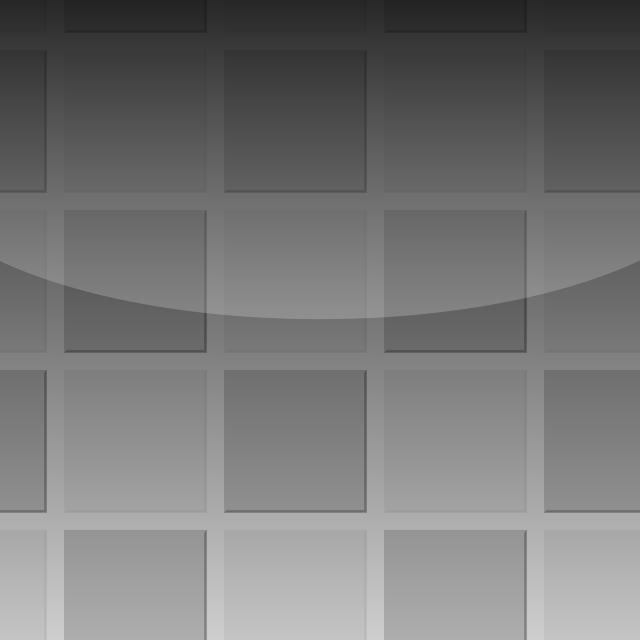
Reproduce this background procedurally as a three.js fragment shader.

```glsl
// Grey checkered tiles with mitred inset edges on a vertical gradient, under a curved gloss.
varying vec2 vUv;

const float PERIOD = 0.25;
const float HALF_TILE = 0.1115;
const float SOFT = 0.001;

// Coverage of the region where a signed distance is negative
float fill(float d) {
  return 1.0 - smoothstep(-SOFT, SOFT, d);
}

// Brightness factor of the tile grid
float tileShade(vec2 uv) {
  vec2 p = uv - vec2(0.0865, 0.1855);
  vec2 cell = floor(p / PERIOD);
  vec2 q = mod(p, PERIOD) - 0.5 * PERIOD;
  float dark = mod(cell.x + cell.y, 2.0);

  float tile = fill(max(abs(q.x), abs(q.y)) - HALF_TILE);

  // Shadow line on the right and bottom sides, cut diagonally at its ends
  float shadowSide = min(HALF_TILE - q.x, HALF_TILE + q.y);
  float plainSide = min(HALF_TILE + q.x, HALF_TILE - q.y);
  float line = 1.0 - smoothstep(0.0028, 0.0052, shadowSide);
  line *= fill(shadowSide - plainSide);

  float shade = mix(0.95, 0.84, dark) * (1.0 - line * mix(0.04, 0.24, dark));
  return mix(1.0, shade, tile);
}

// Opacity of the white gloss above the lower half of a wide ellipse
float gloss(vec2 uv) {
  float dx = (uv.x - 0.499) / 0.647;
  float rim = 0.7513 - 0.25 * sqrt(1.0 - dx * dx);
  return mix(0.22, 0.04, clamp((uv.y - 0.5) * 2.0, 0.0, 1.0)) * fill(rim - uv.y);
}

void main() {
  float grey = mix(0.81, 0.12, vUv.y) * tileShade(vUv);
  grey = mix(grey, 1.0, gloss(vUv));
  gl_FragColor = vec4(vec3(grey), 1.0);
}
```
